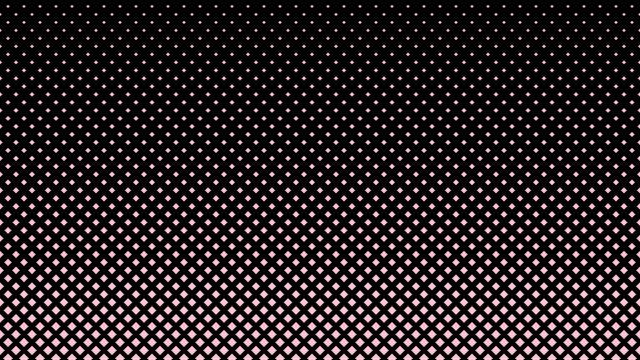
A WebGL 1 fragment shader for this pattern:

```glsl
precision highp float;
// Staggered halftone of pink diamonds on black, growing from top to bottom.

uniform vec2 u_resolution;

const vec3 BACKGROUND = vec3(0.004, 0.0, 0.0);
const vec3 PINK = vec3(0.985, 0.765, 0.845);

const float ROWS = 45.0;                  // diamond rows per canvas height
const vec2 ANCHOR = vec2(0.0, 1.2);       // one diamond centre, in rows
const float TOP_RADIUS = 0.198;           // half diagonals, in rows
const float LINEAR_GROWTH = 0.27;
const float CURVED_GROWTH = 0.145;

// Half diagonal of a diamond at a given fall from the top edge (0 to 1).
float diamondRadius(float fall) {
  return TOP_RADIUS + fall * (LINEAR_GROWTH + CURVED_GROWTH * fall);
}

// Lattice turned by 45 degrees: every whole number pair is a diamond centre.
vec2 toLattice(vec2 p) {
  return 0.5 * vec2(p.x + p.y, p.x - p.y);
}

void main() {
  float pixel = ROWS / u_resolution.y;
  vec2 p = gl_FragCoord.xy * pixel - ANCHOR;

  // Nearest diamond and the offset from its centre
  vec2 lattice = toLattice(p);
  vec2 cell = floor(lattice + 0.5);
  vec2 offset = abs(lattice - cell);

  // Each diamond takes its size from the height of its centre
  float centreY = cell.x - cell.y + ANCHOR.y;
  float radius = diamondRadius(clamp(1.0 - centreY / ROWS, 0.0, 1.0));

  // Signed distance to the diamond's sides, smoothed over one pixel
  float edge = (2.0 * max(offset.x, offset.y) - radius) * inversesqrt(2.0);
  float coverage = clamp(0.5 - edge / pixel, 0.0, 1.0);

  gl_FragColor = vec4(mix(BACKGROUND, PINK, coverage), 1.0);
}
```
